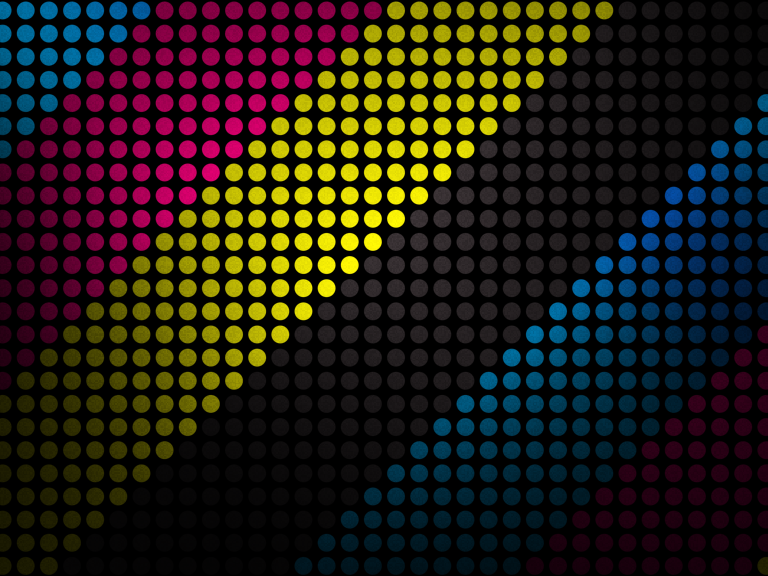
Reproduce this background procedurally as a Shadertoy shader.

```glsl
#define PITCH 0.04018
#define ORIGIN vec2(0.0045, 0.0175)
#define RADIUS 0.385
#define TOP_ROW 24.0
#define BAND_WIDTH 10.0
#define BAND_SHIFT 3.0
#define AMBIENT 0.09
#define GRAIN 0.22
#define CYAN vec3(0.0, 0.44, 0.63)
#define MAGENTA vec3(0.86, 0.0, 0.43)
#define YELLOW vec3(1.0, 0.97, 0.02)
#define GREY vec3(0.225, 0.195, 0.205)

float hash(vec2 p) {
    vec3 q = fract(vec3(p.xyx) * 0.1031);
    q += dot(q, q.yzx + 33.33);
    return fract((q.x + q.y) * q.z);
}

// Diagonal axes in cells: x runs across the bands, y along them
vec2 diagonal(vec2 cell) {
    float row = TOP_ROW - cell.y;
    return vec2(cell.x + row, cell.x - row);
}

// Soft highlight along a band, with separate widths below and above its peak
float glow(float along, float peak, float below, float above) {
    float d = along - peak;
    d /= d < 0.0 ? below : above;
    return mix(AMBIENT, 1.0, exp(-d * d));
}

// Brightness fading geometrically from one side of a band to the other
float fade(float near, float far, float across) {
    return near * pow(far / near, across);
}

// Cyan leans towards blue a little above its highlight
vec3 cyanTint(float along, float peak) {
    float d = (along - peak - 9.0) / 6.0;
    return mix(CYAN, vec3(0.02, 0.31, 0.67), exp(-d * d));
}

vec3 bandColor(float band, float across, float along) {
    if (band < 0.5) return cyanTint(along, 2.0) * glow(along, 2.0, 9.0, 15.0);
    if (band < 1.5) return MAGENTA * glow(along, 2.0, 11.0, 19.0) * fade(0.6, 1.0, across);
    if (band < 2.5) return YELLOW * glow(along, 5.0, 14.0, 25.0) * fade(0.78, 1.0, across);
    if (band < 3.5) return GREY * glow(along, 8.0, 12.0, 20.0) * fade(1.0, 0.6, across);
    if (band < 4.5) return cyanTint(along, 11.0) * glow(along, 11.0, 15.0, 35.0) * fade(1.0, 0.28, across);
    if (band < 5.5) return MAGENTA * glow(along, 17.0, 18.0, 30.0) * fade(0.24, 0.13, across);
    return YELLOW * 0.13;
}

void mainImage(out vec4 fragColor, in vec2 fragCoord) {
    vec2 uv = fragCoord / iResolution.y;
    vec2 grid = (uv - ORIGIN) / PITCH;
    vec2 cell = floor(grid + 0.5);

    // Whole dots pick a band, while the light varies smoothly inside them
    float band = floor((diagonal(cell).x + BAND_SHIFT + 0.5) / BAND_WIDTH);
    vec2 axes = diagonal(grid);
    float start = band * BAND_WIDTH - BAND_SHIFT;
    float across = clamp((axes.x - start) / (BAND_WIDTH - 1.0), 0.0, 1.0);
    vec3 color = bandColor(band, across, axes.y);

    // Fine grain, strongest on dark dots
    float grain = hash(floor(uv * 400.0)) - 0.5;
    float brightness = max(color.r, max(color.g, color.b));
    color *= 1.0 + grain * GRAIN * (1.0 - 0.8 * brightness);

    // Antialiased dot on black
    float edge = 0.75 / (iResolution.y * PITCH);
    float dot_ = 1.0 - smoothstep(RADIUS - edge, RADIUS + edge, length(grid - cell));
    fragColor = vec4(color * dot_, 1.0);
}
```
